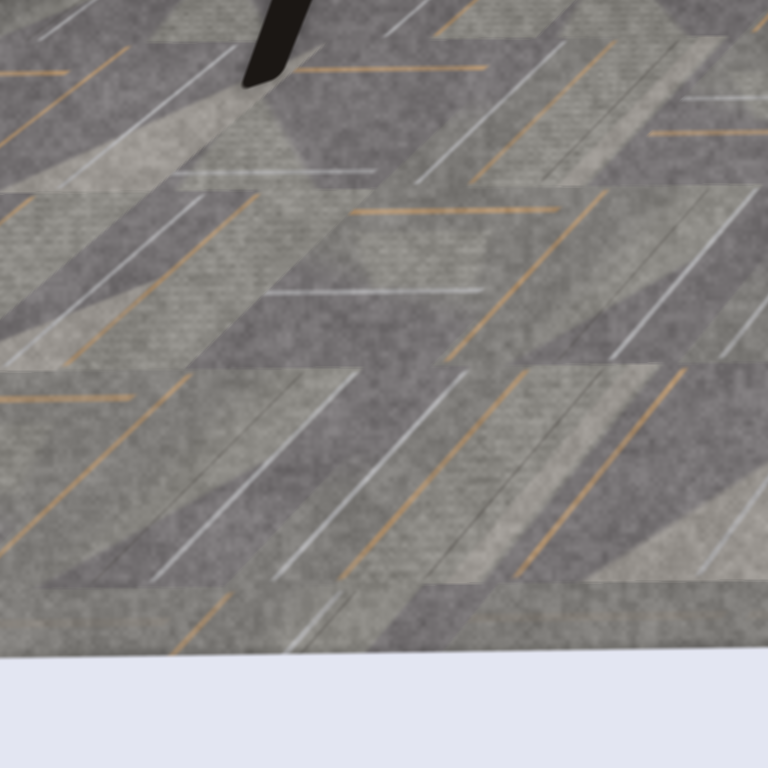
Write a WebGL 1 fragment shader that draws this texture.

```glsl
precision highp float;
// Grey carpet of slanted tiles with tan and silver inlay lines, receding above a pale floor strip, with a dark furniture leg.
uniform vec2 u_resolution;

const vec3 SLATE = vec3(0.458, 0.444, 0.450);
const vec3 OLIVE = vec3(0.492, 0.484, 0.472);
const vec3 LIGHT = vec3(0.538, 0.530, 0.510);
const vec3 PALE = vec3(0.598, 0.582, 0.562);
const vec3 TAN = vec3(0.680, 0.560, 0.425);
const vec3 SILVER = vec3(0.680, 0.680, 0.690);
const vec3 GROOVE = vec3(0.350, 0.335, 0.320);
const vec3 FLOOR = vec3(0.890, 0.900, 0.950);
const vec3 LEG = vec3(0.105, 0.090, 0.080);

float hash(vec2 p) {
  p = fract(p * vec2(0.1031, 0.1173));
  p += dot(p, p.yx + 33.33);
  return fract((p.x + p.y) * p.x * 17.3);
}

float noise(vec2 p) {
  vec2 i = floor(p), f = fract(p);
  f = f * f * (3.0 - 2.0 * f);
  return mix(mix(hash(i), hash(i + vec2(1, 0)), f.x),
             mix(hash(i + vec2(0, 1)), hash(i + vec2(1, 1)), f.x), f.y);
}

// 1 where d is negative, softened over a width
float inside(float d, float soft) {
  return 1.0 - smoothstep(-soft, soft, d);
}

// Line at a position across, limited along its length
float inlay(float across, float along, float halfWidth) {
  float ends = inside(abs(along - 0.5) - 0.475, 0.015);
  return inside(abs(across) - halfWidth, 0.009) * ends;
}

// Order of tile kinds in a row: 0 level, 1 wedge, 2 banded
float tileKind(vec2 cell) {
  vec4 order = vec4(0, 0, 1, 0);
  if (cell.y > 3.5) order = vec4(2, 0, 1, 0);
  else if (cell.y > 2.5) order = vec4(0, 2, 0, 1);
  else if (cell.y > 1.5) order = vec4(2, 0, 1, 2);
  else if (cell.y > 0.5) order = vec4(0, 1, 2, 1);
  vec4 slot = vec4(equal(vec4(0, 1, 2, 3), vec4(mod(cell.x + 1.0, 4.0))));
  return dot(order, slot);
}

vec3 wedgeTile(vec2 p, float flip, float silverAt, float strength) {
  float below = inside(p.y - 1.4 * (p.x - 0.3), 0.05);
  below = max(below, (1.0 - flip) * smoothstep(0.71, 0.74, p.x));
  vec3 c = mix(mix(OLIVE, SLATE, flip), mix(SLATE, PALE, flip), below);
  c = mix(c, LIGHT, (1.0 - flip) * (1.0 - below) * smoothstep(0.2, 0.5, p.x));
  c = mix(c, GROOVE, 0.45 * (1.0 - flip) * inlay(p.x - 0.50, p.y, 0.005));
  c = mix(c, TAN, strength * inlay(p.x - 0.045, p.y, 0.014));
  return mix(c, SILVER, strength * inlay(p.x - silverAt, p.y, 0.013));
}

vec3 bandedTile(vec2 p, float flip, float wedged, float ribs, float strength) {
  p.x -= 0.09 * flip;
  vec3 start = mix(OLIVE, SLATE, smoothstep(0.35, 0.65, p.y));
  vec3 c = mix(start, OLIVE, smoothstep(0.14, 0.18, p.x));
  c = mix(c, LIGHT, smoothstep(0.38, 0.42, p.x)) + 0.022 * ribs * step(0.4, p.x);
  float wedge = inside(p.y - 0.16 - 0.89 * (p.x - 0.02), 0.03) * wedged;
  c = mix(c, mix(SLATE, PALE, wedge), flip * inside(p.x - 0.39, 0.015));
  c = mix(c, PALE, inside(abs(p.x - 0.86) - 0.055, 0.018) * (1.0 - flip));
  c = mix(c, SLATE, smoothstep(0.92, 0.96, p.x) * (1.0 - flip));
  c = mix(c, GROOVE, 0.5 * (1.0 - flip) * inlay(p.x - 0.715, p.y, 0.006));
  c = mix(c, SILVER, strength * inlay(p.x - 0.16, p.y, 0.013));
  return mix(c, TAN, strength * inlay(p.x - 0.405, p.y, 0.014));
}

// lineAt and strength hold the silver value first, the tan value second
vec3 levelTile(vec2 p, float flip, vec2 lineAt, float ribs, vec2 strength) {
  float upright = p.x + 0.77 * (p.y - 0.59);
  float trapezoid = max(abs(upright - 0.52) - 0.1 - 0.27 * p.y, abs(p.y - 0.58) - 0.16);
  float triangle = abs(upright + 0.03) - 0.45 * (0.7 - p.y);
  vec3 c = mix(SLATE, OLIVE, (1.0 - flip) * smoothstep(0.4, 0.6, p.y + 0.35 * p.x - 0.1));
  c = mix(c, LIGHT + 0.022 * ribs, inside(mix(trapezoid, triangle, flip), 0.035));
  c = mix(c, SILVER, 0.75 * strength.x * inlay(p.y - lineAt.x, p.x + 0.06, 0.014));
  return mix(c, TAN, strength.y * inlay(p.y - lineAt.y, p.x + 0.06, 0.017));
}

vec3 carpet(vec2 p) {
  // Receding floor plane, sheared so that slanted tiles become unit cells
  float depth = p.y + 0.012 * (p.x - 0.5) + 2.083;
  float v = 25.68 / depth - 9.028;
  vec2 plane = vec2((p.x - 0.5) * 7.97 / depth - 0.773 * v + 1.583, v + 1.0);
  vec2 cell = floor(plane), q = fract(plane);
  float kind = tileKind(cell);
  float strength = (0.75 + 0.25 * hash(cell + 19.0)) * (0.75 + 0.35 * noise(p * 24.0));
  float ribs = sin(plane.y * 125.0) * (0.6 + 0.4 * sin(p.x * 420.0));
  float left = step(cell.x, -0.5), far = step(2.5, cell.y), near = step(cell.y, 0.5);
  if (kind < 0.5) {
    float flip = far * step(cell.x, 0.5);
    vec2 lineAt = mix(vec2(0.40, 0.86), mix(vec2(0.56, 0.33), vec2(0.11, 0.79), flip), far);
    vec2 shown = strength * vec2(step(abs(cell.y - 2.5), 0.6), 1.0 - 0.9 * near);
    return levelTile(q, flip, lineAt, ribs, shown);
  }
  float silverAt = 0.715 - 0.15 * left - 0.27 * near;
  if (kind < 1.5) return wedgeTile(q, step(2.0, mod(cell.x, 4.0)), silverAt, strength);
  return bandedTile(q, left, 1.0 - far, ribs, strength);
}

void main() {
  vec2 p = gl_FragCoord.xy / u_resolution;
  p.y = 1.0 - p.y; // distance down from the top edge
  // Soft focus over the carpet
  vec3 c = vec3(0.0);
  for (int i = 0; i < 9; i++) {
    vec2 tap = vec2(mod(float(i), 3.0), floor(float(i) / 3.0)) - 1.0;
    c += carpet(p + 0.0017 * tap) / 9.0;
  }
  // Tufted pile: broad wear and fine fibre mottling
  c += 0.05 * noise(p * 16.0) + 0.085 * noise(p * 80.0) + 0.035 * noise(p * 165.0) - 0.083;
  c -= 0.03 * smoothstep(0.12, 0.0, p.y);
  // Tapered leg with a rounded, slanted foot
  float sides = max(0.354 - 0.36 * p.y - p.x, p.x - 0.406 + 0.40 * p.y);
  vec2 edges = vec2(sides, p.y - 0.116 + 0.33 * (p.x - 0.319)) + 0.012;
  float leg = length(max(edges, 0.0)) + min(max(edges.x, edges.y), 0.0) - 0.012;
  c *= 1.0 - 0.2 * inside(leg - 0.006, 0.012);
  c = mix(c, LEG, inside(leg, 0.003));
  // Pale strip in front of the carpet
  float edge = p.y - 0.856 + 0.014 * p.x;
  c *= 1.0 - 0.12 * smoothstep(-0.015, 0.0, edge);
  c = mix(c, FLOOR, smoothstep(-0.003, 0.005, edge));
  gl_FragColor = vec4(c, 1.0);
}
```
